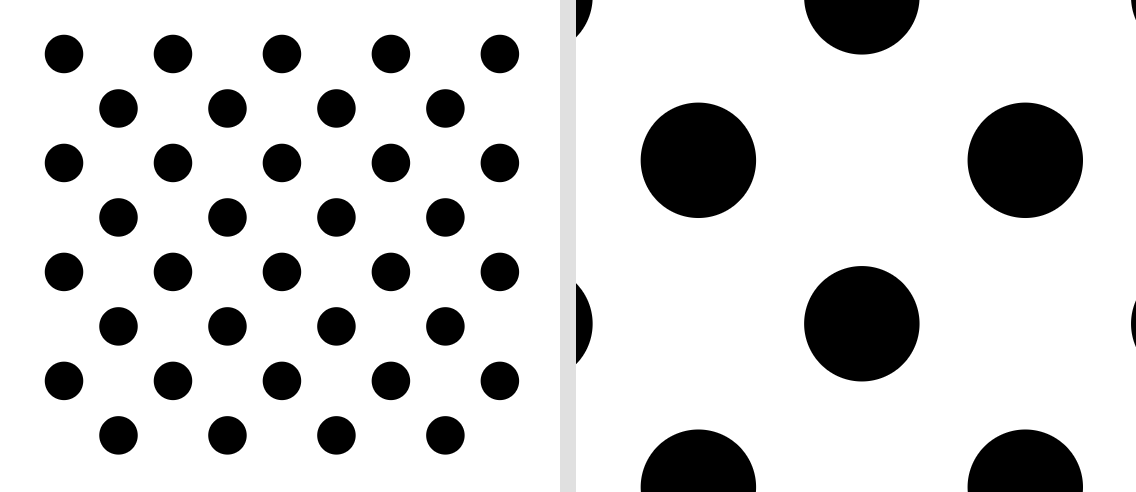
Left: the whole. Right: its middle third, enlarged.
This pattern is drawn by a Shadertoy shader. Its source:

```glsl
// Black polka dots on white, in staggered rows of five and four.
// A square lattice of half-pitch cells is folded to one disc distance; only
// cells of odd parity inside the lattice bounds carry a dot.

// Lengths are fractions of the canvas height.
const float HALF_PITCH = 0.11074;            // spacing of lattice columns and rows
const float DOT_RADIUS = 0.0391;
const vec2  FIRST_CELL = vec2(0.1301, 0.1151); // centre of the lower left cell
const vec2  LAST_INDEX = vec2(8.0, 7.0);     // column and row of the upper right cell
const vec3  PAPER = vec3(1.0);
const vec3  INK   = vec3(0.0);

// 1 for cells that hold a dot, 0 for the gaps and the margin.
float hasDot(vec2 cell) {
    vec2 inside = step(vec2(0.0), cell) * step(cell, LAST_INDEX);
    return inside.x * inside.y * mod(cell.x + cell.y, 2.0);
}

// Antialiased coverage of the dot lattice at p.
float dotCoverage(vec2 p, float pixel) {
    vec2 grid = (p - FIRST_CELL) / HALF_PITCH;
    vec2 cell = floor(grid + 0.5);
    float dist = length(grid - cell) * HALF_PITCH - DOT_RADIUS;
    return hasDot(cell) * clamp(0.5 - dist / pixel, 0.0, 1.0);
}

void mainImage(out vec4 fragColor, in vec2 fragCoord) {
    float pixel = 1.0 / iResolution.y;
    float ink = dotCoverage(fragCoord * pixel, pixel);
    fragColor = vec4(mix(PAPER, INK, ink), 1.0);
}
```
